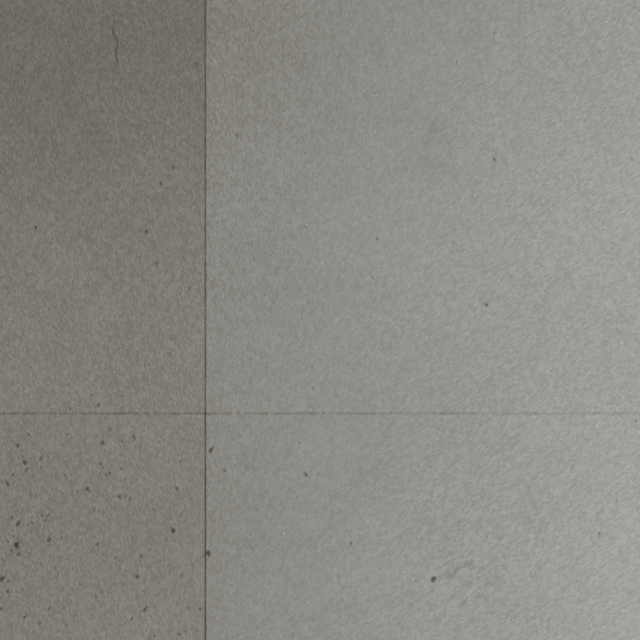
Write a WebGL 1 fragment shader that draws this texture.

```glsl
precision highp float;
// Brushed grey concrete slabs with two thin joints, fine grain, pits and worn patches.
uniform vec2 u_resolution;

vec2 hash2(vec2 p) {
  vec3 h = fract(vec3(p.xyx) * vec3(0.1031, 0.103, 0.0973));
  h += dot(h, h.yzx + 33.33);
  return fract((h.xx + h.yz) * h.zy);
}

// Cellular noise: distance to the nearest seed and that seed's random value
vec2 cells(vec2 p) {
  vec2 base = floor(p);
  vec2 nearest = vec2(9.0, 0.0);
  for (int j = -1; j <= 1; j++) {
    for (int i = -1; i <= 1; i++) {
      vec2 id = base + vec2(float(i), float(j));
      float d = length(id + 0.15 + 0.7 * hash2(id) - p);
      if (d < nearest.x) nearest = vec2(d, hash2(id + 71.0).x);
    }
  }
  return nearest;
}

// Signed light and dark flecks, stretched along one direction
float flecks(vec2 p, float angle, vec2 scale) {
  float c = cos(angle), s = sin(angle);
  vec2 cell = cells(mat2(c, -s, s, c) * p * scale.x * vec2(1.0, scale.y) + 400.0);
  return (cell.y - 0.5) * max(1.2 - cell.x, 0.0);
}

float mottle(vec2 p) {
  float sum = 0.0, amp = 0.5;
  for (int i = 0; i < 4; i++) {
    p = mat2(0.8, 0.6, -0.6, 0.8) * p * 1.9 + 1.7;
    sum += amp * sin(p.x + 1.3 * sin(p.y * 0.8)) * sin(p.y + sin(p.x * 0.7));
    amp *= 0.6;
  }
  return sum;
}

float patchMask(vec2 p, vec2 center, vec2 size) {
  vec2 q = (p - center) / size;
  return exp(-dot(q, q));
}

// Soft holes in a share of the cells; the larger ones are deeper
float pits(vec2 p, vec2 scale, float density, float px) {
  vec2 q = p * scale;
  vec2 cell = cells(q + 0.07 * sin(q.yx * 9.0) + 30.0);
  float chance = cell.y / density;
  float size = 1.0 - sqrt(clamp(chance, 0.0, 1.0));
  float radius = mix(0.09, 0.22, size);
  float soft = px * scale.x + 0.04;
  float hole = 1.0 - smoothstep(radius - soft, radius + soft, cell.x);
  return step(chance, 1.0) * hole * (0.45 + 0.55 * size);
}

void main() {
  vec2 p = gl_FragCoord.xy / u_resolution;
  float px = 1.0 / min(u_resolution.x, u_resolution.y);
  vec2 joint = vec2(0.321, 0.354);
  vec2 gap = abs(p - joint);

  // Light falling from the right, with a tone step between slabs
  float across = clamp((p.x - joint.x) / (1.0 - joint.x), 0.0, 1.0);
  float leftTone = 0.485 + 0.045 * p.x - 0.05 * smoothstep(0.45, 1.0, p.y);
  float rightTone = 0.521 + 0.1 * pow(across, 0.85) - 0.025 * smoothstep(0.65, 1.0, p.y);
  float tone = mix(leftTone, rightTone, smoothstep(-px, px, p.x - joint.x));
  tone += 0.01 * across * (1.0 - smoothstep(0.0, 0.5, p.y));

  // Broad clouds and fine brushed grain that leans further to the right
  tone += 0.009 * mottle(p * 5.0) + 0.005 * mottle(p * 24.0 + 8.0);
  float steep = flecks(p, 0.25, vec2(330.0, 0.55));
  float slanted = flecks(p, -0.9, vec2(330.0, 0.5));
  tone += 0.062 * mix(steep, slanted, smoothstep(0.2, 0.85, p.x - 0.25 * p.y + 0.1));
  tone += 0.026 * flecks(p + 3.0, -0.5, vec2(150.0, 0.7));

  // Worn patches: a faint stain, slanted ridges below and a short crack
  float stain = patchMask(p, vec2(0.68, 0.76), vec2(0.05, 0.07))
    + 0.6 * patchMask(p, vec2(0.71, 0.64), vec2(0.03, 0.04));
  float ridges = patchMask(p, vec2(0.72, 0.09), vec2(0.06, 0.09))
    + 0.7 * patchMask(p, vec2(0.47, 0.03), vec2(0.09, 0.03))
    + 0.4 * patchMask(p, vec2(0.86, 0.16), vec2(0.16, 0.14));
  float scuff = flecks(p + 7.0, -0.85, vec2(150.0, 0.4));
  tone -= 0.02 * stain * (0.6 + mottle(p * 30.0));
  tone -= 0.13 * (ridges + 0.5 * stain) * max(scuff - 0.12, 0.0);
  tone += 0.05 * ridges * max(-scuff - 0.1, 0.0);
  float crackX = 0.18 + 0.003 * sin(p.y * 70.0) + 0.002 * sin(p.y * 190.0);
  float crack = 1.0 - smoothstep(0.0005, 0.001 + 1.5 * px, abs(p.x - crackX));
  tone -= 0.08 * crack * patchMask(p, vec2(0.18, 0.93), vec2(0.1, 0.04));

  // Pits crowd the lower left and thin out elsewhere
  float crowd = (1.0 - smoothstep(0.27, 0.36, p.x)) * (1.0 - smoothstep(0.2, 0.42, p.y));
  float beside = patchMask(p, vec2(0.27, 0.58), vec2(0.05, 0.1))
    + patchMask(p, vec2(0.49, 0.35), vec2(0.04, 0.05));
  tone -= 0.22 * pits(p, vec2(60.0, 48.0), 0.003 + 0.11 * crowd + 0.08 * beside, px);
  tone -= 0.16 * pits(p, vec2(130.0, 95.0), 0.003 + 0.08 * crowd + 0.025 * beside, px);
  tone += 0.08 * pits(p + 5.0, vec2(130.0), 0.015, px);

  // Crisp upright joint and a softer, broken level joint
  float upright = 1.0 - smoothstep(0.0003, 0.0005 + 1.2 * px, gap.x);
  float level = 1.0 - smoothstep(0.0006, 0.002 + px, gap.y);
  float broken = 0.65 + 0.2 * sin(p.x * 310.0 + 2.0 * sin(p.x * 83.0)) + 0.15 * sin(p.x * 47.0);
  tone -= upright * (0.19 - 0.06 * p.y) * (0.9 + 0.1 * sin(p.y * 60.0));
  tone -= 0.075 * level * broken * (1.0 - 0.35 * across);

  // Warm in shade, neutral in light
  vec3 warmth = mix(vec3(0.0, -0.012, -0.042), vec3(0.0, 0.002, -0.018),
    smoothstep(0.44, 0.61, tone));
  gl_FragColor = vec4(tone + warmth, 1.0);
}
```
